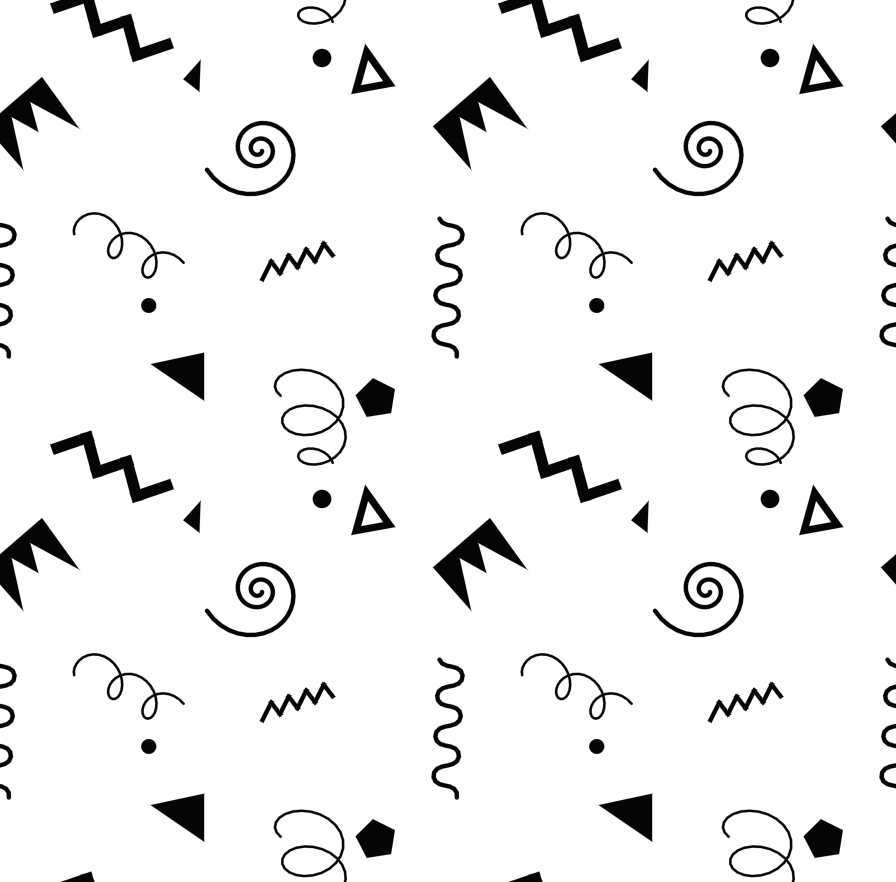
Give the GLSL for this pattern, as a Shadertoy shader.

```glsl
// Seamless pattern of black confetti shapes on white: curls, zigzags, triangles, spiral and dots.

const float PI = 3.14159265;
const float CELL = 384.0; // design units per repeat, y pointing down

// Position relative to a shape's anchor, wrapped around the repeat
vec2 around(vec2 p, vec2 anchor) {
    return mod(p - anchor + 0.5 * CELL, CELL) - 0.5 * CELL;
}

float segment(vec2 p, vec2 a, vec2 b) {
    vec2 e = b - a;
    return length(p - a - e * clamp(dot(p - a, e) / dot(e, e), 0.0, 1.0));
}

// Square-capped stroke
float bar(vec2 p, vec2 a, vec2 b, float halfWidth) {
    vec2 along = normalize(b - a);
    vec2 q = p - 0.5 * (a + b);
    q = abs(vec2(dot(q, along), dot(q, vec2(-along.y, along.x))));
    return max(q.x - 0.5 * length(b - a), q.y) - halfWidth;
}

float halfPlane(vec2 p, vec2 a, vec2 b) {
    vec2 e = normalize(b - a);
    return dot(p - a, vec2(e.y, -e.x));
}

float triangle(vec2 p, vec2 a, vec2 b, vec2 c) {
    float winding = sign((b.x - a.x) * (c.y - a.y) - (b.y - a.y) * (c.x - a.x));
    return max(winding * halfPlane(p, a, b),
               max(winding * halfPlane(p, b, c), winding * halfPlane(p, c, a)));
}

float pentagon(vec2 p, float radius) {
    float sector = 0.4 * PI;
    float a = mod(atan(p.y, p.x) + 1.728, sector) - 0.5 * sector;
    return length(p) * cos(a) - radius * cos(0.5 * sector);
}

// Polyline alternating between two steps
float zigzag(vec2 p, vec2 stepA, vec2 stepB, int count, float halfWidth) {
    float d = CELL;
    vec2 from = vec2(0.0);
    for (int i = 0; i < count; i++) {
        vec2 to = from + (i % 2 == 0 ? stepA : stepB);
        d = min(d, bar(p, from, to, halfWidth));
        from = to;
    }
    return d;
}

// Looping ribbon: a circling point that drifts and may shrink
float curl(vec2 p, vec2 drift, vec2 radius, float shrink) {
    float d = CELL;
    if (length(p - 2.0 * drift) > 70.0) return d;
    vec2 from;
    for (int i = 0; i <= 56; i++) {
        float k = mix(-0.7, 4.3, float(i) / 56.0);
        float a = PI * (k - 0.5);
        vec2 to = drift * k + radius * (1.0 - shrink * pow(abs(k) / 4.0, 3.0)) * vec2(cos(a), sin(a));
        if (i > 0) d = min(d, segment(p, from, to));
        from = to;
    }
    return d - 1.1;
}

float spiral(vec2 p) {
    float d = CELL;
    if (length(p) > 60.0) return d;
    vec2 from;
    for (int i = 0; i <= 80; i++) {
        float s = 1.0 - float(i) / 80.0;
        float a = 2.76 - 14.8 * (1.0 - s);
        vec2 to = (3.0 + 22.0 * s + 23.0 * pow(s, 5.0)) * vec2(cos(a), sin(a));
        if (i > 0) d = min(d, segment(p, from, to));
        from = to;
    }
    return d - 1.9;
}

// Upright wave with rounded bends
float squiggle(vec2 p) {
    float d = CELL;
    if (length(p - vec2(0.0, 44.0)) > 80.0) return d;
    vec2 from;
    for (int i = 0; i <= 48; i++) {
        float a = 2.0 * PI * mix(-0.45, 3.03, float(i) / 48.0);
        vec2 to = vec2(10.5 * cos(a) - 0.25 * a, 5.5 * a + 1.8 * sin(2.0 * a));
        if (i > 0) d = min(d, segment(p, from, to));
        from = to;
    }
    return d - 1.9;
}

// Three teeth hanging from one slanted edge
float crown(vec2 p) {
    float d = triangle(p, vec2(-34, 6), vec2(-13.2, -12.2), vec2(-1, 44));
    d = min(d, triangle(p, vec2(-19.4, -6.8), vec2(2.1, -25.7), vec2(12, 11)));
    return min(d, triangle(p, vec2(-4.2, -20.1), vec2(15, -37), vec2(47, 8)));
}

void mainImage(out vec4 fragColor, in vec2 fragCoord) {
    vec2 uv = fragCoord / iResolution.xy;
    vec2 p = vec2(uv.x, 1.0 - uv.y) * 2.0 * CELL - vec2(0, 6);

    // Solid shapes
    float d = crown(around(p, vec2(405, 98)));
    d = min(d, triangle(around(p, vec2(165, 60)), vec2(7, -14), vec2(-8, 3), vec2(6, 14)));
    d = min(d, triangle(around(p, vec2(155, 320)), vec2(-26, -9), vec2(20, -19), vec2(20, 23)));
    d = min(d, pentagon(around(p, vec2(322.5, 341)), 18.0));
    d = min(d, length(around(p, vec2(276, 44.5))) - 8.0);
    d = min(d, length(around(p, vec2(127.5, 260))) - 6.5);

    // Hollow triangle
    float rim = triangle(around(p, vec2(317, 58)), vec2(-4, -26), vec2(22, 11), vec2(-16, 18));
    d = min(d, max(rim, -rim - 6.2));

    // Strokes
    d = min(d, zigzag(around(p, vec2(49, 0)), vec2(26, -9), vec2(8, 30), 5, 4.8));
    d = min(d, zigzag(around(p, vec2(225, 237)), vec2(7.5, -15.2), vec2(7.5, 10), 8, 1.9));
    d = min(d, curl(around(p, vec2(84, 195)), vec2(14.7, 8.5), vec2(12.5, 15), 0.0));
    d = min(d, curl(around(p, vec2(265, 337)), vec2(2.7, 15), vec2(28, 20.5), 0.5));
    d = min(d, spiral(around(p, vec2(222, 124))));
    d = min(d, squiggle(around(p, vec2(386, 199))));

    float soft = 1.5 * CELL / iResolution.x;
    fragColor = vec4(vec3(mix(0.02, 1.0, smoothstep(-soft, soft, d))), 1.0);
}
```
